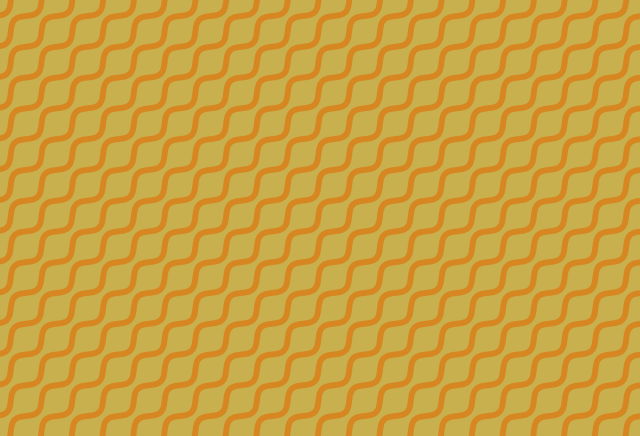
A WebGL 1 fragment shader for this pattern:

```glsl
precision highp float;
// Diagonal wavy stripes in orange on mustard. The plane is turned 45 degrees,
// each stripe is a sine curve in opposite phase to its neighbours, and the
// distance to the nearest curve gives an even stroke width.

uniform vec2 u_resolution;

#define REPEATS_DOWN 14.17             // repeats over the canvas height
#define PHASE vec2(0.35, 0.15)         // pattern origin, in repeats
#define AMPLITUDE 0.125                // wave height, in wavelengths
#define HALF_WIDTH 0.068               // half the stroke, in wavelengths
#define GROUND_COLOR vec3(0.79, 0.69, 0.31)
#define STRIPE_COLOR vec3(0.84, 0.53, 0.13)

const float TAU = 6.2831853;

// Distance from p to y = AMPLITUDE * sin(TAU * x), refined by Gauss-Newton steps
float waveDistance(vec2 p) {
  float t = p.x;
  for (int i = 0; i < 5; i++) {
    float slope = AMPLITUDE * TAU * cos(TAU * t);
    float rise = AMPLITUDE * sin(TAU * t) - p.y;
    t -= (t - p.x + rise * slope) / (1.0 + slope * slope);
  }
  return length(vec2(t - p.x, AMPLITUDE * sin(TAU * t) - p.y));
}

// Distance to the closest stripe; rows lie half a wavelength apart
float stripeDistance(vec2 p) {
  float nearestRow = floor(2.0 * p.y + 0.5);
  float d = 1.0;
  for (int i = -1; i <= 1; i++) {
    float shift = 0.5 * (nearestRow + float(i));
    d = min(d, waveDistance(vec2(fract(p.x + shift), p.y - shift)));
  }
  return d;
}

void main() {
  vec2 cell = gl_FragCoord.xy / u_resolution.y * REPEATS_DOWN - PHASE;

  // Along and across the diagonal; one wavelength spans one repeat each way
  vec2 diagonal = 0.5 * vec2(cell.x + cell.y, cell.y - cell.x);

  // One pixel, in wavelengths, softens the stroke edge
  float pixel = REPEATS_DOWN / u_resolution.y * 0.7071;
  float edge = stripeDistance(diagonal) - HALF_WIDTH;
  float stripe = clamp(0.5 - edge / pixel, 0.0, 1.0);

  gl_FragColor = vec4(mix(GROUND_COLOR, STRIPE_COLOR, stripe), 1.0);
}
```
